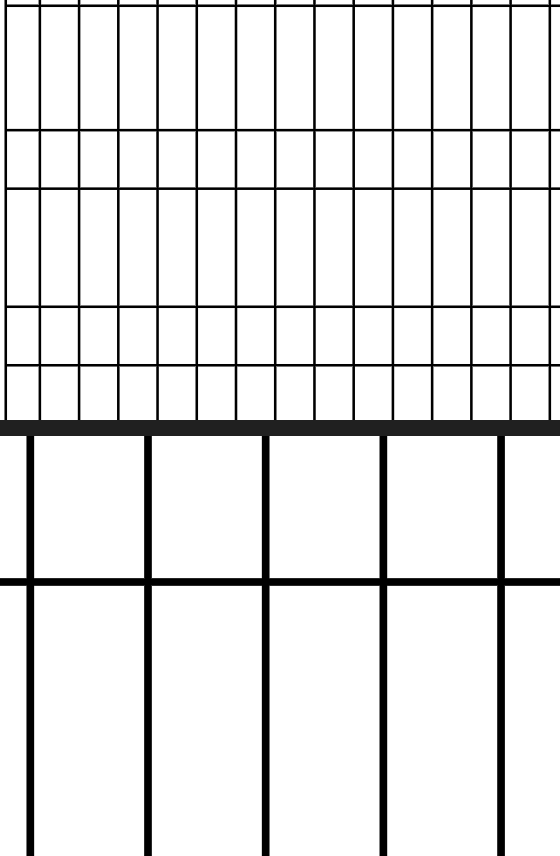
Top, the full canvas; bottom, a detail of the centre.
A Shadertoy shader for this pattern:

```glsl
// Black ruled grid on white: evenly spaced columns crossed by alternating
// tall and short rows, with a margin rule at the left and at the top.
// Each rule is a distance to the nearest line, antialiased by pixel coverage.

const vec3 PAPER = vec3(1.0);
const vec3 INK = vec3(0.0);

// All lengths are fractions of the canvas height.
const float LINE_WIDTH = 0.0061;
const float MARGIN = 0.0137;
const float COLUMN_START = 0.0949;
const float COLUMN_PITCH = 0.0934;
const float ROW_START = 0.3099;
const float ROW_PITCH = 0.4205;
const float SHORT_ROW = 0.1393;

// Distance to the nearest of a series of lines that begins at start.
float seriesDistance(float x, float start, float pitch) {
    float index = max(floor((x - start) / pitch + 0.5), 0.0);
    return abs(x - start - index * pitch);
}

// Fraction of a pixel that lies inside a signed distance edge.
float coverage(float signedDist, float pixel) {
    return clamp(0.5 - signedDist / pixel, 0.0, 1.0);
}

float stroke(float dist, float width, float pixel) {
    return coverage(dist - 0.5 * width, pixel);
}

void mainImage(out vec4 fragColor, in vec2 fragCoord) {
    float pixel = 1.0 / iResolution.y;
    vec2 p = fragCoord * pixel;
    float depth = 1.0 - p.y; // measured down from the top edge

    // Columns and the left margin rule
    float columnDist = min(abs(p.x - MARGIN),
                           seriesDistance(p.x, COLUMN_START, COLUMN_PITCH));

    // Paired row rules and the top margin rule
    float rowDist = min(seriesDistance(depth, ROW_START, ROW_PITCH),
                        seriesDistance(depth, ROW_START + SHORT_ROW, ROW_PITCH));
    rowDist = min(rowDist, abs(depth - MARGIN));

    // Row rules begin at the left margin
    float rowMask = coverage(MARGIN - 0.5 * LINE_WIDTH - p.x, pixel);
    float columns = stroke(columnDist, LINE_WIDTH, pixel);
    float rows = stroke(rowDist, LINE_WIDTH, pixel) * rowMask;

    fragColor = vec4(mix(PAPER, INK, max(columns, rows)), 1.0);
}
```
